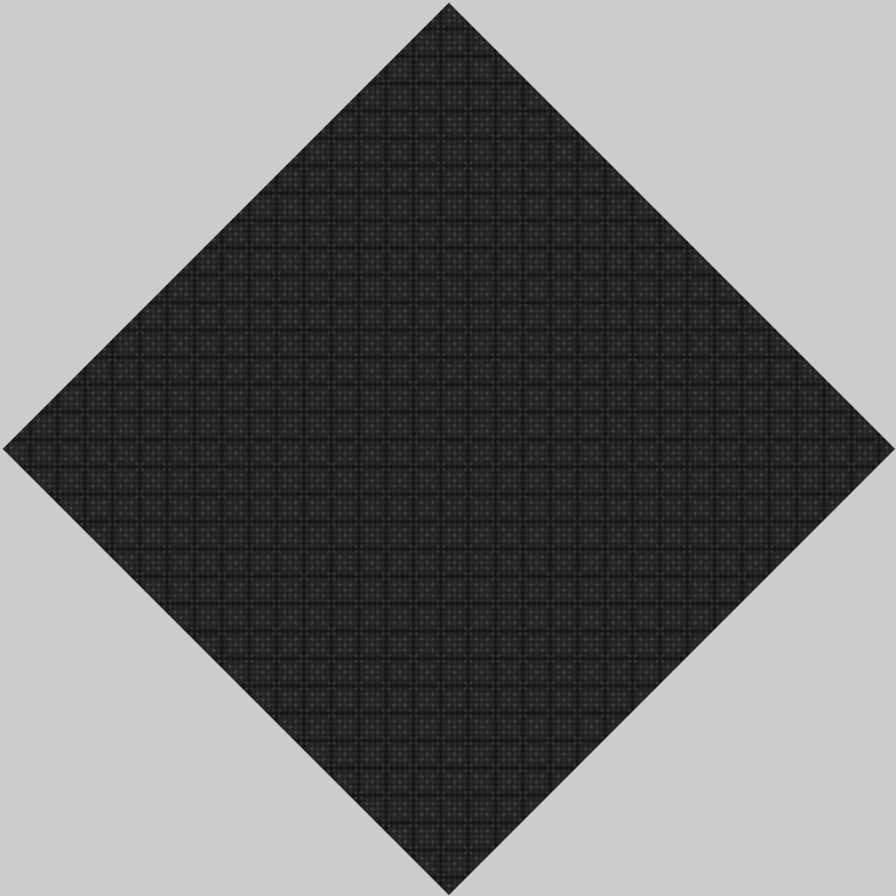
This pattern is drawn by a WebGL 1 fragment shader. Its source:

```glsl
precision highp float;
// Draws a dark woven diamond with a fine plaid of dots and crosses on pale grey.
uniform vec2 u_resolution;

// Brightness of the weave; each unit cell holds five threads per axis.
float weave(vec2 cellPos) {
  vec2 cell = fract(cellPos) - 0.5;
  vec2 dist = abs(cell);
  vec2 threads = 0.5 + 0.5 * cos(31.415927 * cell);

  // Dark seams along the cell borders
  vec2 seam = smoothstep(0.30, 0.49, dist);
  float seams = max(seam.x, seam.y);

  // Pale dotted cross along both cell diagonals
  float cross = 1.0 - smoothstep(0.04, 0.14, abs(dist.x - dist.y));
  float stitches = cross * threads.x * threads.y;

  float shade = 0.153 + 0.038 * (threads.x + threads.y - 1.0);
  return shade - 0.045 * seams + 0.075 * stitches * (1.0 - 0.4 * seams);
}

void main() {
  vec2 pos = gl_FragCoord.xy / u_resolution;
  float pixel = 1.0 / min(u_resolution.x, u_resolution.y);

  // Diamond outline, measured as a distance to its slanted sides
  vec2 fromCenter = abs(pos - vec2(0.501, 0.499));
  float edge = (fromCenter.x + fromCenter.y - 0.498) * 0.7071;
  float inside = 1.0 - smoothstep(-0.7 * pixel, 0.7 * pixel, edge);

  // Plaid cells
  float cloth = weave((pos - vec2(0.4920, 0.5095)) / 0.03055);
  gl_FragColor = vec4(vec3(mix(0.8, cloth, inside)), 1.0);
}
```
